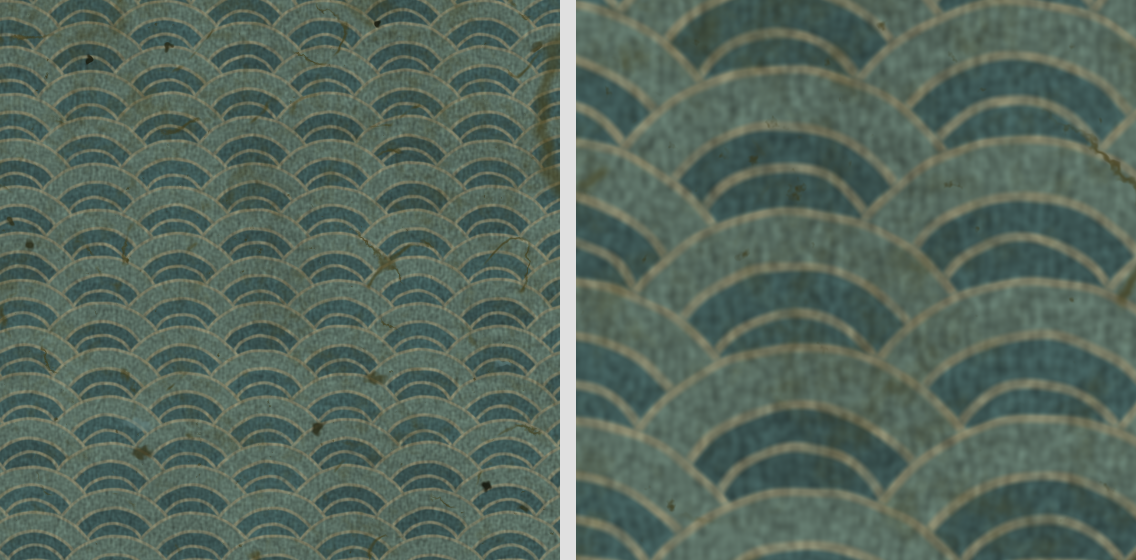
Left: the whole. Right: its middle third, enlarged.
Give the GLSL for this pattern, as a Shadertoy shader.

```glsl
// Weathered seigaiha: overlapping rows of concentric wave scales on stained, fibrous paper.
#define PERIOD 0.2826                 // distance between scales in a row
#define ROW_STEP 0.0416               // height between successive rows
#define RADIUS 0.120                  // outer radius of a scale
#define RING_RATIOS vec2(0.70, 0.48)  // inner arcs, relative to RADIUS
#define LINE_WIDTH 0.0056
#define LEAN 0.055                    // sideways drift of the columns
#define ANCHOR vec2(0.4435, 0.7575)   // centre of scale (0, 0)
#define BAND_COLOR vec3(0.350, 0.430, 0.388)
#define CORE_COLOR vec3(0.235, 0.335, 0.328)
#define LINE_COLOR vec3(0.500, 0.500, 0.405)
#define STAIN_COLOR vec3(0.250, 0.225, 0.080)

vec2 hash2(vec2 p) {
    p = vec2(dot(p, vec2(127.1, 311.7)), dot(p, vec2(269.5, 183.3)));
    return fract(sin(p) * 43758.55);
}

// Gradient noise, roughly -0.7 to 0.7
float noise(vec2 p) {
    vec2 i = floor(p), f = fract(p);
    vec2 u = f * f * f * (f * (f * 6.0 - 15.0) + 10.0);
    vec2 e = vec2(0.0, 1.0);
    float a = dot(hash2(i) * 2.0 - 1.0, f);
    float b = dot(hash2(i + e.yx) * 2.0 - 1.0, f - e.yx);
    float c = dot(hash2(i + e.xy) * 2.0 - 1.0, f - e.xy);
    float d = dot(hash2(i + e.yy) * 2.0 - 1.0, f - e.yy);
    return mix(mix(a, b, u.x), mix(c, d, u.x), u.y);
}

float fbm(vec2 p) {
    float sum = 0.0, amp = 0.6;
    for (int i = 0; i < 4; i++) {
        sum += amp * noise(p);
        p = mat2(1.6, 1.2, -1.2, 1.6) * p + 7.3;
        amp *= 0.55;
    }
    return sum;
}

float arcLine(float dist, float radius, float soft) {
    float halfWidth = 0.5 * LINE_WIDTH;
    return 1.0 - smoothstep(halfWidth - soft, halfWidth + soft, abs(dist - radius));
}

// Paint rows from back (upper) to front (lower)
vec3 waveScales(vec2 p, float soft) {
    vec3 col = BAND_COLOR;
    float front = floor((p.y - ANCHOR.y - RADIUS) / ROW_STEP);
    float wear = clamp(0.85 + 0.5 * noise(p * 60.0 + 4.0), 0.0, 1.0);
    for (int i = 5; i >= 0; i--) {
        float row = front + float(i);
        float x = p.x - ANCHOR.x + LEAN * row * ROW_STEP - 0.5 * PERIOD * mod(row, 2.0);
        float column = floor(x / PERIOD + 0.5);
        vec2 rnd = hash2(vec2(column, row) + 3.7);
        vec2 local = vec2(x - column * PERIOD, p.y - ANCHOR.y - row * ROW_STEP);
        float dist = length(local + (rnd - 0.5) * 0.003);

        vec2 rings = RADIUS * (RING_RATIOS + (rnd.yx - 0.5) * 0.025);
        float core = 1.0 - smoothstep(rings.x - soft, rings.x + soft, dist);
        float lines = max(arcLine(dist, RADIUS - 0.5 * LINE_WIDTH, soft),
                      max(arcLine(dist, rings.x, soft), arcLine(dist, rings.y, soft)));
        vec3 tint = mix(BAND_COLOR, CORE_COLOR * (0.95 + 0.10 * rnd.y), core);
        tint = mix(tint, LINE_COLOR, wear * lines);
        col = mix(col, tint, 1.0 - smoothstep(RADIUS - soft, RADIUS + soft, dist));
    }
    return col;
}

// Scattered dark spots, brown smears and pale scuffs
vec3 addBlots(vec3 col, vec2 p) {
    vec2 ragged = p + 0.010 * vec2(noise(p * 80.0), noise(p * 80.0 + 31.0));
    for (int i = 0; i < 13; i++) {
        vec2 id = vec2(float(i), 5.0);
        vec2 kind = hash2(id + 17.0);
        float angle = 6.2832 * kind.y;
        float size = mix(0.005, 0.011, hash2(id + 41.0).x);
        vec2 d = mat2(cos(angle), sin(angle), -sin(angle), cos(angle)) * (ragged - hash2(id));
        float dist = length(d * vec2(1.0, mix(0.35, 1.0, kind.x)));
        float mask = 1.0 - smoothstep(0.5 * size, 1.3 * size, dist);
        vec3 ink = kind.x < 0.2 ? vec3(0.40, 0.53, 0.53)
                                : mix(STAIN_COLOR, vec3(0.06, 0.07, 0.04), kind.x);
        col = mix(col, ink, mask * mix(0.5, 0.9, kind.x));
    }
    return col;
}

void mainImage(out vec4 fragColor, in vec2 fragCoord) {
    vec2 p = fragCoord / iResolution.y;
    float soft = max(1.0 / iResolution.y, 0.0021);
    vec2 wobble = 0.0026 * vec2(noise(p * 30.0), noise(p * 30.0 + 50.0));
    vec3 col = waveScales(p + wobble, soft);

    // Paper fibre and fading
    float fibre = noise(p * vec2(170.0, 75.0)) + 0.9 * noise(p * 160.0 + 9.0);
    col *= 1.0 + 0.25 * fibre + 0.15 * fbm(p * 5.0 + 2.0) + 0.10 * noise(p * 48.0 + 60.0);

    // Brown staining in clouds and small mottles, heavier towards the top
    float cloud = 0.8 * fbm(p * 7.0 + 13.0) + 0.8 * fbm(p * 40.0);
    float stain = smoothstep(-0.1, 0.7, cloud + 0.2 * (p.y - 0.5));
    col = mix(col, STAIN_COLOR, 0.42 * stain);
    float speck = smoothstep(0.30, 0.52, fbm(p * 55.0 + 80.0) + 0.12 * noise(p * 6.0));
    col = mix(col, STAIN_COLOR * 0.85, 0.65 * speck);

    // Short broken cracks, only in scattered areas
    float crack = abs(noise(p * 9.0 + 0.15 * fbm(p * 40.0 + 3.0)));
    float cracked = smoothstep(0.12, 0.35, noise(p * 8.0 + 21.0) + 0.4 * noise(p * 40.0));
    col = mix(col, STAIN_COLOR, 0.6 * cracked * (1.0 - smoothstep(0.0, 0.035, crack)));

    // Curved tide mark at the right edge
    vec2 tide = (p - vec2(1.04, 0.79)) / vec2(0.075, 0.14);
    float rim = abs(length(tide) - 1.0 + 0.3 * noise(p * 18.0));
    col = mix(col, STAIN_COLOR, 0.5 * (1.0 - smoothstep(0.0, 0.25, rim)));

    fragColor = vec4(clamp(addBlots(col, p), 0.0, 1.0), 1.0);
}
```
